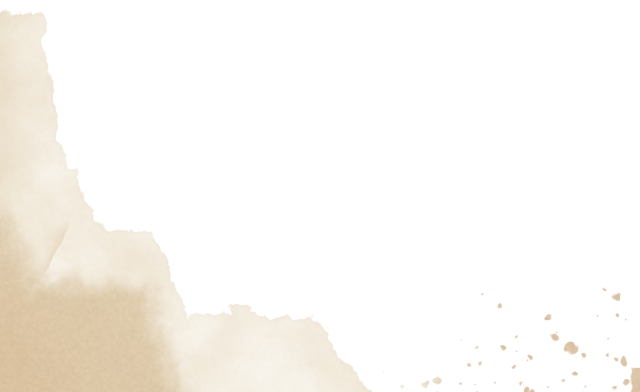
Reproduce this background procedurally as a Shadertoy shader.

```glsl
float hash(vec2 p) {
    vec3 q = fract(vec3(p.xyx) * 0.1031);
    q += dot(q, q.yzx + 33.33);
    return fract((q.x + q.y) * q.z);
}

float noise(vec2 p) {
    vec2 i = floor(p), f = fract(p);
    f = f * f * (3.0 - 2.0 * f);
    return mix(mix(hash(i), hash(i + vec2(1, 0)), f.x),
               mix(hash(i + vec2(0, 1)), hash(i + vec2(1, 1)), f.x), f.y);
}

float fbm(vec2 p) {
    float sum = 0.0, amp = 0.5;
    for (int i = 0; i < 5; i++) {
        sum += amp * noise(p);
        p = mat2(1.6, 1.2, -1.2, 1.6) * p + 17.3;
        amp *= 0.5;
    }
    return sum;
}

// Terrace from the lower left: flat top at corner.y, right side leaning outward
float terrace(vec2 p, vec2 corner, float lean) {
    float side = (p.x - corner.x - lean * (corner.y - p.y)) / sqrt(1.0 + lean * lean);
    return max(side, p.y - corner.y);
}

float washShape(vec2 p) {
    float d = terrace(p, vec2(0.108, 0.975), 0.14);
    d = min(d, terrace(p, vec2(0.19, 0.56), 0.6));
    d = min(d, terrace(p, vec2(0.39, 0.415), 0.4));
    d = min(d, terrace(p, vec2(0.8, 0.193), 0.7));
    return min(d, length(p - vec2(0.62, 0.185)) - 0.034);
}

float glow(vec2 p, vec2 center, float size) {
    vec2 q = (p - center) / size;
    return exp(-dot(q, q));
}

// Scattered drops, denser toward the bottom and higher on the right
float splatter(vec2 p) {
    const float SIZE = 0.043;
    vec2 cell = floor(p / SIZE);
    float d = 1.0;
    for (int j = -1; j <= 1; j++)
    for (int i = -1; i <= 1; i++) {
        vec2 id = cell + vec2(i, j);
        vec2 jitter = vec2(hash(id + 3.7), hash(id + 41.2));
        vec2 center = (id + jitter) * SIZE;
        float ceiling = mix(0.09, 0.31, smoothstep(1.1, 1.28, center.x));
        float density = 0.75 * (1.0 - center.y / ceiling) * step(0.86, center.x);
        if (hash(id + 87.1) < density) {
            float radius = 0.0016 + 0.008 * pow(hash(id + 125.6), 3.0);
            d = min(d, length(p - center) - radius);
        }
    }
    return d;
}

void mainImage(out vec4 fragColor, in vec2 fragCoord) {
    vec2 p = fragCoord / iResolution.y;
    float px = 1.0 / iResolution.y;
    vec2 warp = vec2(fbm(p * 17.0), fbm(p * 17.0 + 60.0)) - 0.48;
    float cloud = fbm(p * 9.0 + 5.0) - 0.48;
    float grain = fbm(p * 130.0) - 0.48;

    // Pale wash, yellower along the left border
    vec3 pale = vec3(0.965, 0.945, 0.905);
    vec3 cream = vec3(0.925, 0.88, 0.80);
    vec3 tan_ = vec3(0.868, 0.795, 0.67);
    vec3 clay = vec3(0.85, 0.75, 0.615);
    float tone = 0.3 + 1.1 * cloud + 0.65 * exp(-p.x * 11.0);
    vec3 wash = mix(pale, cream, clamp(tone, 0.0, 1.1));

    // Deep pigment in the lower left corner
    vec2 q = p + warp * 0.09;
    float deep = min(terrace(q, vec2(0.0, 0.47), 0.5), terrace(q, vec2(0.37, 0.285), 0.4));
    float pigment = smoothstep(0.045, -0.06, deep + 0.08 * cloud);
    vec3 stain = mix(tan_, clay, clamp(glow(p, vec2(0.02, 0.02), 0.25) + 0.5 * cloud, 0.0, 1.0));
    wash = mix(wash, stain, pigment * 0.95);

    // Lifted, almost white blooms
    float bloom = glow(q, vec2(0.14, 0.55), 0.065) + glow(q, vec2(0.14, 0.32), 0.04)
                + glow(q, vec2(0.51, 0.15), 0.06) + glow(q, vec2(0.68, 0.06), 0.08)
                + glow(p, vec2(0.027, 0.968), 0.009);
    wash = mix(wash, vec3(0.975, 0.96, 0.93), clamp(bloom * 0.7, 0.0, 0.85));

    // Curved crease with a shadow on its left
    float along = (p.y - 0.293) / 0.144;
    float side = p.x - 0.08 - 0.1 * sqrt(clamp(along, 0.0, 1.0)) + warp.x * 0.025;
    float crease = smoothstep(0.003, -0.003, side) * exp(min(side, 0.0) * 45.0)
                 * smoothstep(0.0, 0.2, along) * smoothstep(1.1, 0.7, along);
    wash = mix(wash, tan_, crease * 0.6);
    wash += grain * mix(0.02, 0.05, pigment);

    // Ragged outline with a faint rim
    float edge = washShape(p + warp * 0.05) + 0.016 * (fbm(p * 60.0) - 0.48);
    wash -= vec3(0.01, 0.015, 0.022) * smoothstep(-0.012, 0.0, edge);
    vec3 color = mix(vec3(1.0), wash, smoothstep(px, -px, edge));

    // Splashes: scattered drops, two large ones and a stain at the right border
    vec2 s = p + (vec2(noise(p * 75.0), noise(p * 75.0 + 30.0)) - 0.5) * 0.009;
    float drops = splatter(s);
    drops = min(drops, length(s - vec2(1.457, 0.113)) - 0.016);
    drops = min(drops, length((s - vec2(1.592, 0.077)) * vec2(1.2, 0.8)) - 0.010);
    drops = min(drops, length(s - vec2(1.115, 0.029)) - 0.010);
    drops = min(drops, max(1.609 - s.x, s.y - 0.062));
    vec3 ink = mix(vec3(0.955, 0.93, 0.885), vec3(0.855, 0.765, 0.65), smoothstep(0.95, 1.3, p.x));
    color = mix(color, ink + grain * 0.08, smoothstep(px, -px, drops));

    fragColor = vec4(clamp(color, 0.0, 1.0), 1.0);
}
```
